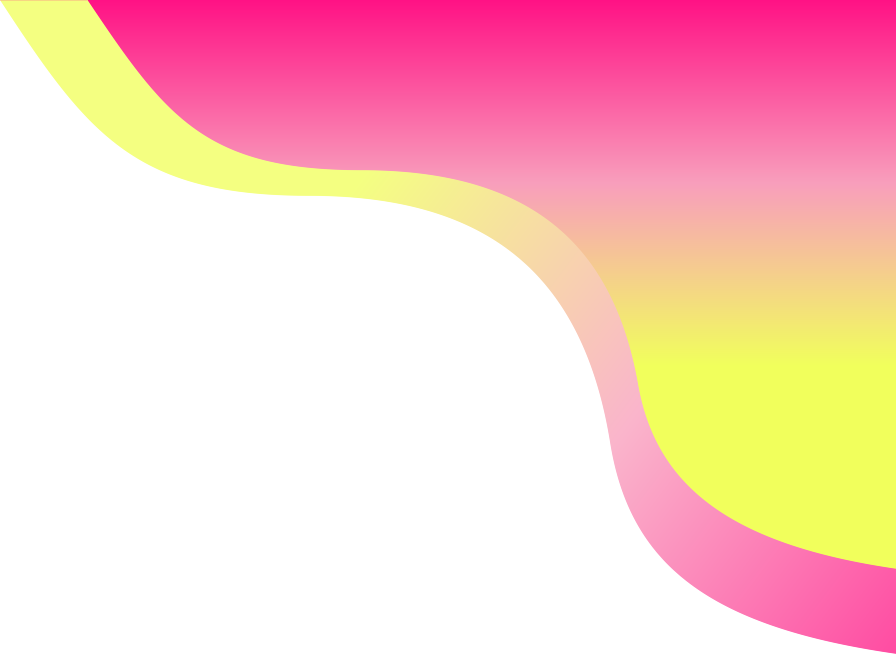
This background is drawn by a Shadertoy shader. Its source:

```glsl
// Sunset-coloured panel sweeping down to the right, trimmed by a pale wavy ribbon on white.

// Hot pink at 0, soft pink at 0.5, lemon at 1
vec3 sunset(float t) {
    vec3 hot = vec3(1.0, 0.07, 0.52), soft = vec3(0.973, 0.62, 0.737), lemon = vec3(0.945, 1.0, 0.36);
    t = clamp(t, 0.0, 1.0) * 2.0;
    return t < 1.0 ? mix(hot, soft, t) : mix(soft, lemon, t - 1.0);
}

vec2 bezier(vec2 a, vec2 b, vec2 c, vec2 d, float t) {
    float s = 1.0 - t;
    return s * s * s * a + 3.0 * s * s * t * b + 3.0 * s * t * t * c + t * t * t * d;
}

// Approximate signed distance to a curve that runs rightward; positive above it
float above(vec2 p, vec2 a, vec2 b, vec2 c, vec2 d) {
    float lo = 0.0, hi = 1.0;
    for (int i = 0; i < 20; i++) {
        float mid = 0.5 * (lo + hi);
        if (bezier(a, b, c, d, mid).x < p.x) lo = mid; else hi = mid;
    }
    float t = 0.5 * (lo + hi), s = 1.0 - t;
    vec2 tangent = s * s * (b - a) + 2.0 * s * t * (c - b) + t * t * (d - c);
    return (bezier(a, b, c, d, t).y - p.y) * normalize(tangent).x;
}

// Lower edge of the panel
float panelEdge(vec2 p) {
    vec2 crest = vec2(3.10, 1.46), fall = vec2(5.47, 3.30);
    if (p.x < crest.x) return above(p, vec2(0.75, 0.0), vec2(1.42, 1.0), vec2(1.75, 1.46), crest);
    if (p.x < fall.x) return above(p, crest, vec2(4.50, 1.46), vec2(5.25, 2.05), fall);
    return above(p, fall, vec2(5.62, 4.15), vec2(6.23, 4.67), vec2(7.69, 4.88));
}

// Lower edge of the ribbon
float ribbonEdge(vec2 p) {
    vec2 crest = vec2(2.65, 1.68), fall = vec2(5.23, 3.80);
    if (p.x < crest.x) return above(p, vec2(0.0), vec2(0.75, 1.15), vec2(1.15, 1.68), crest);
    if (p.x < fall.x) return above(p, crest, vec2(4.20, 1.68), vec2(5.00, 2.37), fall);
    return above(p, fall, vec2(5.40, 4.85), vec2(6.08, 5.38), vec2(7.69, 5.61));
}

void mainImage(out vec4 fragColor, in vec2 fragCoord) {
    // Canvas space: 7.68 wide, 5.61 high, y pointing down
    vec2 uv = fragCoord / iResolution.xy;
    vec2 p = vec2(uv.x, 1.0 - uv.y) * vec2(7.68, 5.61);
    float blur = 0.6 * 7.68 / iResolution.x;

    // Translucent ribbon with a diagonal gradient
    float diagonal = dot(p, vec2(0.8, 0.6));
    vec3 ribbon = mix(vec3(1.0), sunset((9.6 - diagonal) / 6.2), 0.77);
    vec3 color = mix(vec3(1.0), ribbon, smoothstep(-blur, blur, ribbonEdge(p)));

    // Panel with a vertical gradient
    vec3 panel = sunset(p.y / 3.14);
    color = mix(color, panel, smoothstep(-blur, blur, panelEdge(p)));

    fragColor = vec4(color, 1.0);
}
```
